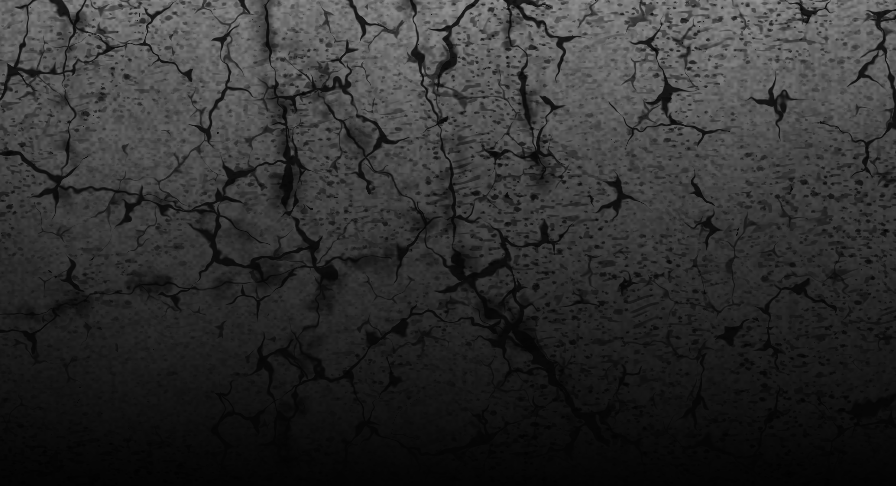
Reproduce this texture procedurally as a WebGL 1 fragment shader.

```glsl
precision highp float;
// Dark cracked plaster wall, lit from above and fading to black at the foot.
uniform vec2 u_resolution;

float hash(vec2 p) {
  return fract(sin(dot(p, vec2(127.1, 311.7))) * 43758.5453);
}

float noise(vec2 p) {
  vec2 i = floor(p), f = fract(p);
  f = f * f * (3.0 - 2.0 * f);
  return mix(mix(hash(i), hash(i + vec2(1.0, 0.0)), f.x),
             mix(hash(i + vec2(0.0, 1.0)), hash(i + 1.0), f.x), f.y);
}

float fbm(vec2 p) {
  float sum = 0.0, amp = 0.5;
  for (int i = 0; i < 4; i++) {
    sum += amp * noise(p);
    p = p * 2.1 + 17.3;
    amp *= 0.5;
  }
  return sum / 0.9375;
}

// Bends straight lines into jagged ones.
vec2 jagged(vec2 p) {
  vec2 bend = vec2(noise(p * 7.0), noise(p * 7.0 + 40.0)) - 0.5;
  vec2 kink = vec2(noise(p * 26.0 + 9.0), noise(p * 26.0 + 70.0)) - 0.5;
  vec2 fray = vec2(noise(p * 75.0 + 5.0), noise(p * 75.0 + 90.0)) - 0.5;
  return p + 0.045 * bend + 0.024 * kink + 0.011 * fray;
}

// Distances to the three nearest scattered points.
vec3 nearestThree(vec2 p) {
  vec2 cell = floor(p);
  vec3 d = vec3(9.0);
  for (int y = -2; y <= 2; y++) {
    for (int x = -2; x <= 2; x++) {
      vec2 c = cell + vec2(float(x), float(y));
      float r = length(c + vec2(hash(c), hash(c + 31.7)) - p);
      if (r < d.x) d = vec3(r, d.xy);
      else if (r < d.y) d = vec3(d.x, r, d.y);
      else if (r < d.z) d.z = r;
    }
  }
  return d;
}

// Branching cracks: cell borders, widest at the junctions and broken between.
float branches(vec2 p, float scale, float width, float reach, float px) {
  vec3 d = nearestThree(p * scale);
  float border = 0.5 * (d.y - d.x) / scale;
  float gate = smoothstep(0.36, 0.62, noise(p * scale * 0.8 + 13.0));
  float taper = 1.0 - smoothstep(0.0, reach * gate + 0.01, d.z - d.x);
  float w = width * taper * (0.3 + 1.2 * noise(p * 34.0));
  return (1.0 - smoothstep(w - 0.8 * px, w + 0.8 * px, border)) * smoothstep(0.0, 0.5 * px, w);
}

// Signed distance to a long crack of uneven width.
float crack(vec2 p, vec2 a, vec2 b, float width) {
  vec2 ab = b - a;
  float t = clamp(dot(p - a, ab) / dot(ab, ab), 0.0, 1.0);
  return length(p - a - ab * t) - width * (2.2 * noise(p * 24.0) - 0.1);
}

// Small irregular pits, one per cell.
float pits(vec2 p, float scale, float px) {
  vec2 q = p * scale, c = floor(q);
  vec2 centre = 0.3 + 0.4 * vec2(hash(c + 3.1), hash(c + 8.7));
  float size = 0.24 * pow(hash(c + 5.3), 4.0);
  vec2 d = (fract(q) - centre) * vec2(0.8, 1.2);
  float r = length(d) + 0.16 * (noise(q * 6.0) - 0.5);
  return (1.0 - smoothstep(size - px * scale, size + px * scale, r)) * smoothstep(0.04, 0.12, size);
}

void main() {
  float px = 1.0 / u_resolution.y;
  vec2 p = gl_FragCoord.xy * px;
  vec2 j = jagged(p);

  // Light, mottling and grain
  float tone = 0.45 * pow(p.y, 1.22) + 0.016;
  tone *= 1.05 - 0.14 * pow(abs(p.x / 0.92 - 1.0), 3.0);
  tone *= 0.88 + 0.24 * fbm(p * 6.0);
  tone *= 0.85 + 0.3 * noise(p * 150.0);

  // Rough fine scratches and pits, denser to the right
  float patches = smoothstep(0.35, 0.7, fbm(p * 5.0 + 21.0) + 0.06 * p.x);
  float scratch = smoothstep(0.6, 0.85, noise(p * vec2(85.0, 170.0) + 4.0 * noise(p * 14.0)));
  tone *= 1.0 - 0.42 * scratch * (0.25 + 0.75 * patches);
  for (int i = 0; i < 3; i++) {
    float scale = 36.0 * pow(1.5, float(i));
    tone *= 1.0 - 0.65 * pits(p + float(i) * 0.37, scale, px) * (0.35 + 0.65 * patches);
  }

  // Long cracks: the diagonal split, then the uprights and side runs
  float d = crack(j, vec2(0.58, 0.90), vec2(0.96, 0.42), 0.0020);
  d = min(d, crack(j, vec2(0.94, 0.44), vec2(1.24, 0.10), 0.0075));
  d = min(d, crack(j, vec2(0.96, 0.38), vec2(1.18, 0.16), 0.0035));
  d = min(d, crack(j, vec2(0.85, 1.05), vec2(0.95, 0.43), 0.0030));
  d = min(d, crack(j, vec2(0.52, 1.05), vec2(0.56, 0.75), 0.0025));
  d = min(d, crack(j, vec2(0.56, 0.78), vec2(0.57, 0.58), 0.0075));
  d = min(d, crack(j, vec2(0.57, 0.58), vec2(0.67, 0.42), 0.0035));
  d = min(d, crack(j, vec2(0.67, 0.42), vec2(0.59, 0.08), 0.0018));
  d = min(d, crack(j, vec2(-0.05, 0.34), vec2(0.80, 0.47), 0.0018));
  d = min(d, crack(j, vec2(0.18, 1.05), vec2(0.12, 0.64), 0.0024));
  d = min(d, crack(j, vec2(0.12, 0.64), vec2(0.54, 0.50), 0.0018));
  d = min(d, crack(j, vec2(1.05, 1.05), vec2(1.12, 0.64), 0.0024));
  float cracks = 1.0 - smoothstep(-px, px, d);

  // Scattered forks and hairlines
  cracks = max(cracks, branches(j, 5.0, 0.0052, 0.42, px));
  cracks = max(cracks, branches(j + 4.3, 7.0, 0.0042, 0.45, px));
  cracks = max(cracks, 0.7 * branches(j + 9.1, 11.0, 0.0026, 0.45, px));

  // Flaked, sooty edges along the long cracks
  float soot = smoothstep(0.045, 0.0, d) * smoothstep(0.42, 0.7, fbm(p * 24.0 + 3.0));
  tone *= 1.0 - 0.5 * soot;

  tone = mix(tone, 0.015 + 0.08 * tone, 0.9 * cracks);
  gl_FragColor = vec4(vec3(tone), 1.0);
}
```
